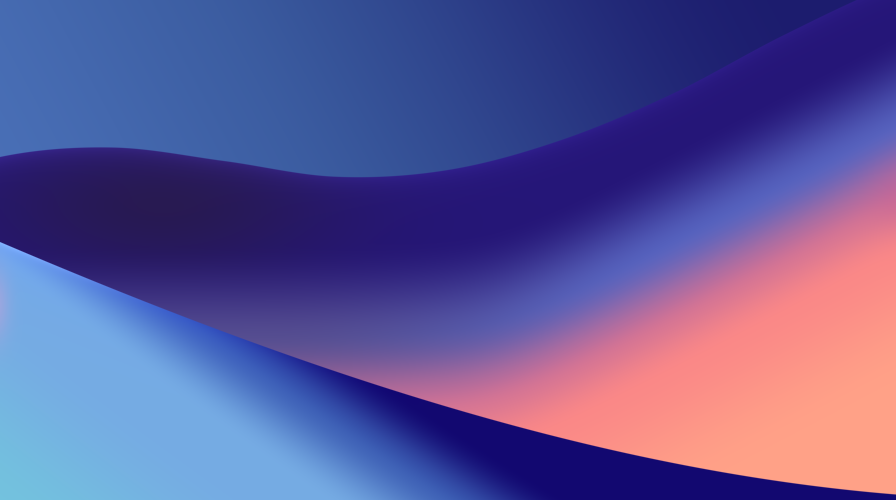
This background is drawn by a Shadertoy shader. Its source:

```glsl
// Draws smooth overlapping waves: a blue sky, an indigo-to-peach fold and a light blue front swell.
#define SKY_LEFT vec3(0.29, 0.44, 0.72)
#define SKY_RIGHT vec3(0.11, 0.11, 0.43)
#define INDIGO vec3(0.145, 0.085, 0.47)
#define PLUM vec3(0.155, 0.10, 0.32)
#define BAND_BLUE vec3(0.34, 0.39, 0.75)
#define ROSE vec3(0.80, 0.44, 0.59)
#define CORAL vec3(0.98, 0.53, 0.53)
#define PEACH vec3(1.0, 0.63, 0.53)
#define NAVY vec3(0.07, 0.03, 0.44)
#define SWELL_BLUE vec3(0.23, 0.36, 0.70)
#define SWELL_LIGHT vec3(0.46, 0.67, 0.89)
#define TEAL vec3(0.45, 0.76, 0.87)

const float RIDGE[11] = float[11](
    0.612, 0.686, 0.705, 0.678, 0.6465, 0.660, 0.719, 0.812, 0.930, 1.033, 1.10);

// Height of the fold's crest: a cubic spline over evenly spaced knots
float ridgeHeight(float x) {
    float s = clamp(x, 0.0, 0.9999) * 8.0;
    int i = int(s);
    float t = s - float(i);
    float a = RIDGE[i], b = RIDGE[i + 1], c = RIDGE[i + 2], d = RIDGE[i + 3];
    return b + 0.5 * t * (c - a + t * (2.0 * a - 5.0 * b + 4.0 * c - d
        + t * (3.0 * (b - c) + d - a)));
}

// Height of the front swell's edge
float swellHeight(float x) {
    return 0.516 + x * (-0.765 + x * (0.16 + 0.10 * x));
}

// Soft round glow, 1 at its centre
float glow(vec2 p, vec2 centre, vec2 radius) {
    vec2 q = (p - centre) / radius;
    return exp(-dot(q, q));
}

vec3 skyColor(vec2 p) {
    float t = p.x + 0.30 * (p.y - 0.7);
    vec3 c = mix(SKY_LEFT, vec3(0.22, 0.345, 0.61), smoothstep(-0.1, 0.5, t));
    return mix(c, SKY_RIGHT, smoothstep(0.30, 0.98, t));
}

vec3 foldColor(vec2 p, float below) {
    // Depth past the line where blue turns to rose
    float rise = 0.95 * (p.x - 0.55);
    float line = 0.255 + 0.5 * (rise + sqrt(rise * rise + 0.006));
    float t = line - p.y;

    vec3 c = mix(INDIGO, PLUM, glow(p, vec2(0.18, 0.59), vec2(0.20, 0.15)));
    c += vec3(0.06, 0.05, 0.12) * exp(-below * 45.0) * (1.0 - 0.6 * p.x);
    vec3 band = mix(vec3(0.34, 0.31, 0.57), BAND_BLUE, smoothstep(0.3, 0.75, p.x));
    c = mix(c, band, smoothstep(-0.25, -0.04, t));
    c = mix(c, ROSE, smoothstep(-0.07, 0.10, t));
    c = mix(c, CORAL, smoothstep(0.05, 0.20, t));
    c = mix(c, PEACH, smoothstep(0.16, 0.46, t));
    return mix(c, vec3(0.72, 0.36, 0.60), 0.45 * glow(p, vec2(1.02, 0.61), vec2(0.05, 0.07)));
}

vec3 swellColor(vec2 p, float depth) {
    float t = p.x - 1.6 * depth;
    vec3 c = mix(TEAL, SWELL_LIGHT, smoothstep(-0.85, -0.2, t));
    c = mix(c, SWELL_BLUE, smoothstep(-0.06, 0.25, t));
    c = mix(c, NAVY, smoothstep(0.19, 0.44, t));
    // Saturated light along the upper edge, and a faint warm spot at the side
    float nearEdge = exp(-depth * 22.0) * (1.0 - smoothstep(0.15, 0.5, p.x));
    c += vec3(-0.03, -0.03, 0.08) * nearEdge;
    c += vec3(0.12, 0.12, 0.08) * exp(-depth * 150.0) * (1.0 - smoothstep(0.0, 0.22, p.x));
    return mix(c, vec3(0.72, 0.64, 0.86), 0.6 * glow(p, vec2(-0.005, 0.39), vec2(0.015, 0.07)));
}

void mainImage(out vec4 fragColor, in vec2 fragCoord) {
    vec2 p = fragCoord / iResolution.xy;
    float soft = 0.8 / iResolution.y;
    float belowRidge = ridgeHeight(p.x) - p.y;
    float belowSwell = swellHeight(p.x) - p.y;

    // Layers from back to front
    vec3 color = skyColor(p);
    color = mix(color, foldColor(p, max(belowRidge, 0.0)), smoothstep(-soft, soft, belowRidge));
    color = mix(color, swellColor(p, max(belowSwell, 0.0)), smoothstep(-soft, soft, belowSwell));
    fragColor = vec4(clamp(color, 0.0, 1.0), 1.0);
}
```
